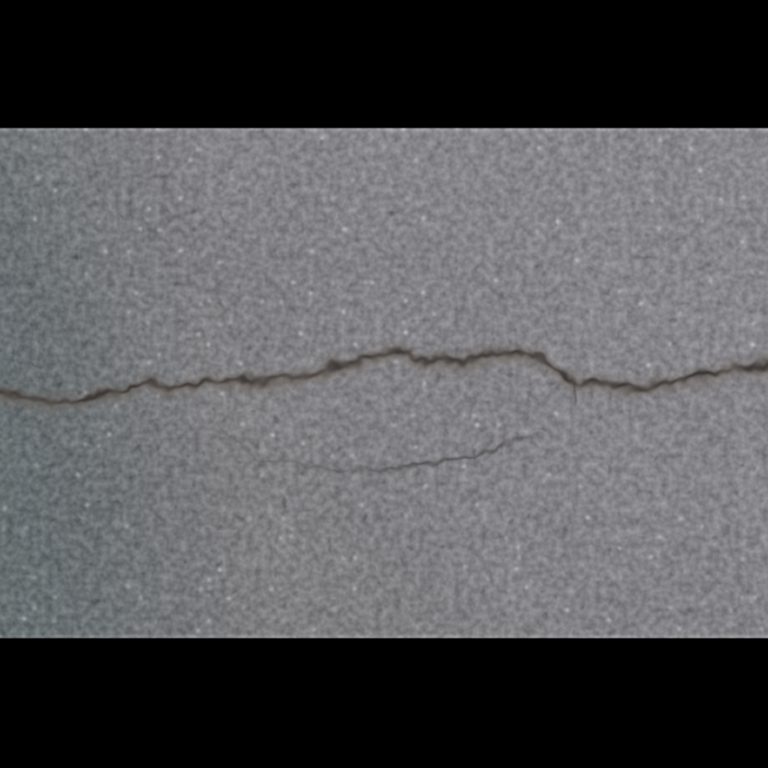
Write a Shadertoy shader that draws this texture.

```glsl
// Draws a horizontal band of grey asphalt with a long jagged crack, framed by black bars.

const float BAND_BOTTOM = 0.169;
const float BAND_TOP = 0.8333;
const vec3 COOL_GREY = vec3(0.405, 0.432, 0.442);
const vec3 MID_GREY = vec3(0.492, 0.489, 0.500);
const vec3 LIGHT_GREY = vec3(0.530, 0.525, 0.542);
const vec3 CRACK_DARK = vec3(0.235, 0.220, 0.215);
const vec3 CRACK_EARTH = vec3(0.425, 0.385, 0.345);
const float GRAIN_SCALE = 115.0;
const float GRAIN_STRENGTH = 0.105;
const float SPECK_SCALE = 75.0;
const float CRACK_WIDTH = 0.0042;
const float CRACK_JITTER = 0.009;

const int MAIN_COUNT = 20;
const vec2 MAIN_CRACK[MAIN_COUNT] = vec2[](
    vec2(0.0, 0.490), vec2(0.059, 0.477), vec2(0.117, 0.483), vec2(0.156, 0.491),
    vec2(0.195, 0.501), vec2(0.232, 0.494), vec2(0.267, 0.505), vec2(0.326, 0.503),
    vec2(0.391, 0.509), vec2(0.456, 0.530), vec2(0.521, 0.543), vec2(0.553, 0.531),
    vec2(0.605, 0.530), vec2(0.651, 0.541), vec2(0.697, 0.539), vec2(0.742, 0.504),
    vec2(0.833, 0.496), vec2(0.898, 0.507), vec2(0.938, 0.516), vec2(1.0, 0.526));

const int FAINT_COUNT = 6;
const vec2 FAINT_CRACK[FAINT_COUNT] = vec2[](
    vec2(0.270, 0.455), vec2(0.339, 0.401), vec2(0.430, 0.388),
    vec2(0.521, 0.388), vec2(0.625, 0.408), vec2(0.735, 0.450));

float hash(vec2 p) {
    vec3 q = fract(vec3(p.xyx) * 0.1031);
    q += dot(q, q.yzx + 33.33);
    return fract((q.x + q.y) * q.z);
}

vec2 gradient(vec2 cell) {
    float angle = 6.2832 * hash(cell);
    return vec2(cos(angle), sin(angle));
}

float gradientNoise(vec2 p) {
    vec2 i = floor(p), f = fract(p);
    vec2 u = f * f * f * (f * (f * 6.0 - 15.0) + 10.0);
    vec2 e = vec2(1.0, 0.0);
    float low = mix(dot(gradient(i), f), dot(gradient(i + e), f - e), u.x);
    float high = mix(dot(gradient(i + e.yx), f - e.yx), dot(gradient(i + 1.0), f - 1.0), u.x);
    return mix(low, high, u.y);
}

// Share of the rise between two path points already reached at x.
float rise(vec2 a, vec2 b, float x) {
    return (b.y - a.y) * clamp((x - a.x) / (b.x - a.x), 0.0, 1.0);
}

float mainCrackHeight(float x) {
    float y = MAIN_CRACK[0].y;
    for (int i = 1; i < MAIN_COUNT; i++) y += rise(MAIN_CRACK[i - 1], MAIN_CRACK[i], x);
    return y;
}

float faintCrackHeight(float x) {
    float y = FAINT_CRACK[0].y;
    for (int i = 1; i < FAINT_COUNT; i++) y += rise(FAINT_CRACK[i - 1], FAINT_CRACK[i], x);
    return y;
}

float ridge(float d, float width) {
    return exp(-d * d / (width * width));
}

// Pale stones scattered one per cell, most cells left empty.
float specks(vec2 p) {
    vec2 cell = floor(p);
    vec2 centre = 0.3 + 0.4 * vec2(hash(cell + 17.0), hash(cell + 53.0));
    float strength = smoothstep(0.90, 1.0, hash(cell + 91.0));
    return strength * ridge(length(fract(p) - centre), 0.24);
}

vec3 asphalt(vec2 uv) {
    // Broad light: cool on the left, paler toward the upper right.
    float light = smoothstep(0.0, 0.35, uv.x + 0.1 * (uv.y - 0.5));
    vec3 color = mix(COOL_GREY, MID_GREY, light);
    color = mix(color, LIGHT_GREY, smoothstep(0.2, 0.95, uv.x * 0.6 + uv.y * 0.55));
    color += 0.018 * gradientNoise(uv * 7.0);

    // Fine and coarse grain, with darker pits between the stones.
    float grain = gradientNoise(uv * GRAIN_SCALE);
    grain += 0.5 * gradientNoise(uv * GRAIN_SCALE * 0.5 + 31.0);
    grain += 0.4 * gradientNoise(uv * GRAIN_SCALE * 1.8 + 73.0);
    float pits = smoothstep(0.25, 0.65, gradientNoise(uv * 85.0 + 9.0));
    return color + GRAIN_STRENGTH * grain - 0.07 * pits + 0.16 * specks(uv * SPECK_SCALE);
}

vec3 addCracks(vec3 color, vec2 uv) {
    // Main crack: earthy fringe around a broken dark core.
    float wobble = gradientNoise(uv * 34.0) + 0.6 * gradientNoise(uv * 80.0 + 5.0);
    float d = uv.y - mainCrackHeight(uv.x) - CRACK_JITTER * wobble;
    float breakup = 0.75 + 0.6 * gradientNoise(vec2(uv.x * 55.0, uv.y * 30.0));
    color = mix(color, CRACK_EARTH, 0.6 * ridge(d + 0.002, CRACK_WIDTH * 2.4));
    color = mix(color, CRACK_DARK, clamp(breakup, 0.0, 1.0) * ridge(d, CRACK_WIDTH));

    // Hairline crack below, clearest right of the middle.
    float hair = uv.y - faintCrackHeight(uv.x) - 0.008 * wobble;
    float fade = smoothstep(0.26, 0.32, uv.x) * (1.0 - smoothstep(0.62, 0.74, uv.x));
    fade *= mix(0.22, 0.5, smoothstep(0.46, 0.54, uv.x));
    color = mix(color, CRACK_DARK, fade * ridge(hair, 0.003));

    // Short spur dropping from the main crack.
    float spur = ridge(uv.x - 0.749 - 0.004 * wobble, 0.0028);
    spur *= smoothstep(0.465, 0.48, uv.y) * (1.0 - smoothstep(0.495, 0.508, uv.y));
    return mix(color, CRACK_DARK, 0.4 * spur);
}

void mainImage(out vec4 fragColor, in vec2 fragCoord) {
    vec2 uv = fragCoord / iResolution.xy;
    vec3 color = addCracks(asphalt(uv), uv);

    // Pale rim, then the soft cut to the black bars.
    float inset = min(uv.y - BAND_BOTTOM, BAND_TOP - uv.y);
    color += 0.07 * ridge(inset - 0.002, 0.0025);
    float edge = max(0.0015, 0.75 / iResolution.y);
    fragColor = vec4(clamp(color, 0.0, 1.0) * smoothstep(-edge, edge, inset), 1.0);
}
```
